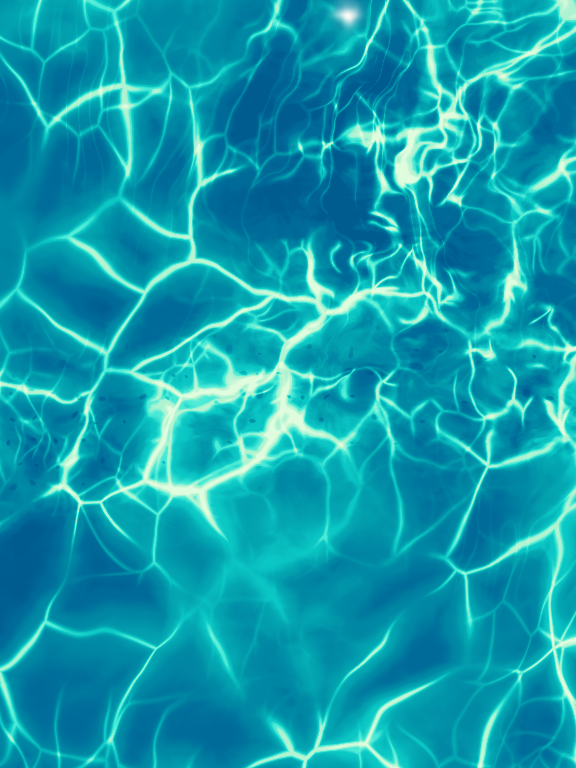
This texture is drawn by a WebGL 2 fragment shader. Its source:

```glsl
#version 300 es
precision highp float;

uniform vec2 u_resolution;
out vec4 outColor;

#define CELL_SCALE vec2(7.6, 6.6)
#define FOLD_SCALE 12.0
#define WEB_SCALE 24.0
#define WARP 0.085
#define BASE_TONE 0.33
#define BASE_CONTRAST 1.05
#define CELL_SHADE 0.30
#define GLOW 0.27
#define CORE 0.68
#define CHOP_CENTER vec2(0.54, 0.77)
#define GLINT_CENTER vec2(0.452, 0.982)

vec2 hash2(vec2 p) {
    vec3 q = fract(p.xyx * vec3(0.1031, 0.1030, 0.0973));
    q += dot(q, q.yzx + 33.33);
    return fract((q.xx + q.yz) * q.zy);
}

float noise(vec2 p) {
    vec2 i = floor(p), f = fract(p);
    f = f * f * f * (f * (f * 6.0 - 15.0) + 10.0);
    return mix(mix(hash2(i).x, hash2(i + vec2(1, 0)).x, f.x),
               mix(hash2(i + vec2(0, 1)).x, hash2(i + vec2(1, 1)).x, f.x), f.y);
}

float fbm(vec2 p) {
    float sum = 0.0, amp = 0.53;
    for (int i = 0; i < 4; i++) {
        sum += amp * noise(p);
        p = mat2(1.6, 1.2, -1.2, 1.6) * p + 7.3;
        amp *= 0.5;
    }
    return sum;
}

vec2 noise2(vec2 p) {
    return vec2(noise(p), noise(p + 41.7)) - 0.5;
}

// x: distance to the nearest cell border, y: random value of the cell
vec2 cellBorder(vec2 p) {
    vec2 base = floor(p), f = fract(p), nearest = vec2(0), nearCell = vec2(0);
    float best = 9.0, border = 9.0;
    for (int j = -1; j <= 1; j++)
    for (int i = -1; i <= 1; i++) {
        vec2 cell = vec2(i, j);
        vec2 r = cell + hash2(base + cell) - f;
        if (dot(r, r) < best) { best = dot(r, r); nearest = r; nearCell = cell; }
    }
    for (int j = -2; j <= 2; j++)
    for (int i = -2; i <= 2; i++) {
        vec2 cell = nearCell + vec2(i, j);
        vec2 r = cell + hash2(base + cell) - f, d = r - nearest;
        if (dot(d, d) > 0.0001) border = min(border, dot(0.5 * (r + nearest), normalize(d)));
    }
    return vec2(border, hash2(base + nearCell + 19.0).y);
}

float bell(float d, float width) {
    return exp(-d * d / (width * width));
}

// Small dark bubbles, one at most per grid square
float bubbles(vec2 p) {
    vec2 id = floor(p), h = hash2(id + 5.0);
    float radius = mix(0.08, 0.24, h.y * h.y);
    float d = length((fract(p) - 0.3 - 0.4 * h) * vec2(0.85, 1.1));
    return step(0.55, hash2(id + 71.0).x) * (1.0 - smoothstep(radius * 0.5, radius * 1.2, d));
}

vec3 waterColor(float t) {
    vec3 c = mix(vec3(0.00, 0.36, 0.56), vec3(0.00, 0.42, 0.60), smoothstep(-0.20, 0.03, t));
    c = mix(c, vec3(0.00, 0.53, 0.64), smoothstep(0.04, 0.28, t));
    c = mix(c, vec3(0.01, 0.64, 0.69), smoothstep(0.27, 0.50, t));
    c = mix(c, vec3(0.04, 0.78, 0.77), smoothstep(0.48, 0.70, t));
    c = mix(c, vec3(0.29, 0.92, 0.84), smoothstep(0.70, 0.92, t));
    c = mix(c, vec3(0.68, 0.95, 0.82), smoothstep(0.92, 1.12, t));
    return mix(c, vec3(0.88, 0.99, 0.87), smoothstep(1.15, 1.6, t));
}

void main() {
    vec2 p = gl_FragCoord.xy / u_resolution.y;

    // Regions of broken water
    vec2 toChop = (p - CHOP_CENTER) / vec2(0.22, 0.25);
    float plume = exp(-dot(toChop, toChop));
    float patches = smoothstep(0.5, 0.72, noise(p * 4.0 + 13.0));
    float band = bell(p.y - 0.47 - 0.12 * (p.x - 0.3), 0.085);
    float chop = clamp(plume + 0.55 * band + 0.6 * patches * smoothstep(0.25, 0.7, p.x), 0.0, 1.0);

    // Bent surface
    vec2 q = p + WARP * noise2(p * 5.0 + 3.0) + 0.026 * noise2(p * 15.0);
    q += (0.003 + chop * 0.016) * noise2(p * 38.0);
    q.x -= 0.22 * q.y;

    // Soft depth tone
    float tone = BASE_TONE + BASE_CONTRAST * (fbm(q * vec2(4.2, 5.0) + 8.0) - 0.5);
    tone += 0.13 * smoothstep(0.75, 0.15, p.y + 0.5 * p.x - 0.2) + 0.12 * band;
    tone -= 0.12 * smoothstep(0.5, 0.9, p.y + 0.15 * p.x);

    // Main light network: dark cells, sharp core, glow that differs on each side
    vec2 net = cellBorder(q * CELL_SCALE + 2.0);
    float strength = smoothstep(0.25, 0.70, noise(p * 8.0 + 27.0));
    float width = mix(0.013, 0.045, noise(p * 13.0 + 6.0));
    tone -= CELL_SHADE * mix(0.3, 1.0, net.y) * smoothstep(0.0, 0.32, net.x);
    tone += GLOW * (0.25 + 0.75 * strength) * exp(-net.x / mix(0.04, 0.19, net.y));
    tone += CORE * strength * bell(net.x, width);

    // Fainter secondary folds
    vec2 fold = cellBorder(q * vec2(1.15, 0.8) * FOLD_SCALE + 31.0);
    float foldMask = smoothstep(0.38, 0.72, noise(p * 6.0 + 51.0));
    tone += foldMask * (0.38 * bell(fold.x, 0.035) + 0.16 * exp(-fold.x / 0.12));

    // Fine web and drawn-out filaments in broken water
    vec2 web = cellBorder((q + 0.03 * noise2(p * 18.0)) * vec2(1.1, 0.75) * WEB_SCALE);
    float sparkle = smoothstep(0.32, 0.68, noise(p * 24.0 + 9.0));
    tone += chop * sparkle * (0.75 * bell(web.x, 0.075) + 0.22 * exp(-web.x / 0.18));
    float strand = noise(vec2(q.x * 38.0 + 3.0 * noise(p * 7.0), q.y * 7.0));
    float ridge = pow(1.0 - abs(2.0 * strand - 1.0), 8.0);
    float strandMask = plume + 0.5 * smoothstep(0.45, 0.75, noise(p * 3.5 + 77.0));
    tone += 0.36 * strandMask * ridge;

    // Fine ripples, stronger where the water breaks
    tone += (0.08 + 0.62 * chop) * (fbm(p * vec2(42.0, 54.0) + 2.0 * noise2(p * 20.0)) - 0.5);
    tone -= 0.20 * plume;

    // Bubbles and a bright glint
    tone -= 0.30 * band * bubbles(p * 34.0 + 0.5 * noise2(p * 40.0));
    vec2 g = p - GLINT_CENTER + 0.008 * noise2(p * 60.0);
    float glint = bell(length(g), 0.013);
    tone += 0.35 * bell(length(g), 0.04);

    vec3 color = mix(waterColor(tone), vec3(1.0, 0.98, 0.97), glint);
    outColor = vec4(color, 1.0);
}
```
